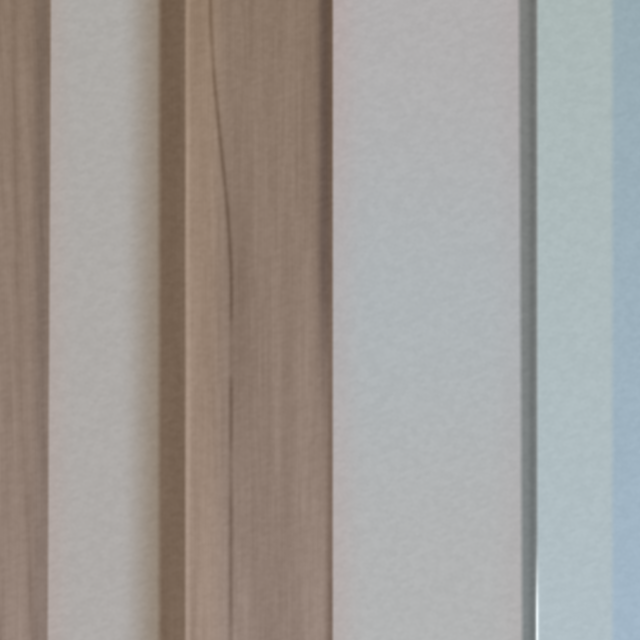
Write a Shadertoy shader that draws this texture.

```glsl
// Upright wooden slats in front of pale matte panels, with a dark seam at right.
// Vertical bands are layered left to right with soft edges; stretched value
// noise gives the wood grain and fine noise gives the plaster its speckle.

#define SLAT_A_END 0.077
#define SIDE_START 0.249
#define FRONT_START 0.289
#define FRONT_END 0.520
#define SEAM_START 0.811
#define SEAM_END 0.840
#define BLUE_START 0.957
#define EDGE_SOFT 0.0035
#define GRAIN_GAIN 0.055
#define SPECKLE_GAIN 0.022

float hash(vec2 p) {
    vec3 q = fract(vec3(p.xyx) * 0.1031);
    q += dot(q, q.yzx + 33.33);
    return fract((q.x + q.y) * q.z);
}

float noise(vec2 p) {
    vec2 i = floor(p), f = fract(p);
    f = f * f * (3.0 - 2.0 * f);
    return mix(mix(hash(i), hash(i + vec2(1, 0)), f.x),
               mix(hash(i + vec2(0, 1)), hash(i + vec2(1, 1)), f.x), f.y);
}

float fbm(vec2 p) {
    float sum = 0.0, amp = 0.5;
    for (int i = 0; i < 4; i++) {
        sum += amp * noise(p);
        p = p * 2.03 + 17.3;
        amp *= 0.5;
    }
    return sum / 0.9375;
}

float rise(float x, float edge, float soft) {
    return smoothstep(edge - soft, edge + soft, x);
}

float streak(float x, float center, float width) {
    float d = (x - center) / width;
    return exp(-d * d);
}

vec3 wood(vec2 p) {
    vec3 col = mix(vec3(0.575, 0.505, 0.465), vec3(0.535, 0.460, 0.400), p.y);
    float grain = fbm(vec2(p.x * 60.0, p.y * 2.5)) - 0.5;
    float fibre = noise(vec2(p.x * 190.0, p.y * 14.0)) - 0.5;
    return col + GRAIN_GAIN * (1.3 * grain + 0.35 * fibre);
}

vec3 leftSlat(vec2 p) {
    vec3 col = wood(p + vec2(0.035 * p.y * p.y, 0.0));
    float upper = smoothstep(0.1, 0.6, p.y);
    col -= vec3(0.07, 0.06, 0.05) * streak(p.x, 0.066, 0.013) * mix(0.7, 1.0, upper);
    // A curved grain line leans outward towards the base.
    float curve = 0.022 + 0.03 * (1.0 - p.y) * (1.0 - p.y);
    return col - 0.03 * streak(p.x, curve, 0.006);
}

vec3 frontSlat(vec2 p) {
    vec3 col = wood(p);
    col += vec3(0.040, 0.032, 0.020) * (1.0 - rise(p.x, 0.340, 0.018));
    // Broken dark grain lines.
    float broken = smoothstep(0.3, 0.65, noise(vec2(3.0, p.y * 11.0)));
    float knot = streak(p.y, 0.53, 0.16);
    float lineX = 0.361 - 0.032 * smoothstep(0.55, 1.0, p.y);
    col -= 0.095 * streak(p.x, lineX, 0.004) * mix(0.35, 1.0, broken);
    col -= 0.035 * streak(p.x, 0.375, 0.015) * knot;
    // Shaded right margin, deepest above the middle.
    float upper = smoothstep(0.25, 0.65, p.y);
    col -= vec3(0.13, 0.12, 0.10) * streak(p.x, 0.506, 0.009) * upper;
    col -= 0.085 * streak(p.x, 0.517, 0.007);
    // Pale bevel along the left corner.
    return col + 0.045 * streak(p.x, 0.294, 0.004);
}

vec3 leftPanel(vec2 p) {
    vec3 col = mix(vec3(0.685, 0.670, 0.660), vec3(0.675, 0.665, 0.650), p.y);
    col += vec3(0.01, -0.015, -0.02) * streak(p.x, 0.080, 0.022);
    float shade = smoothstep(0.185, 0.255, p.x);
    return mix(col, vec3(0.555, 0.495, 0.430), shade * 0.88);
}

vec3 middlePanel(vec2 p) {
    vec3 col = mix(vec3(0.700, 0.705, 0.705), vec3(0.695, 0.685, 0.685), p.y);
    col += vec3(-0.012, 0.014, 0.024) * streak(p.y, 0.52, 0.27);
    col += vec3(0.012, -0.025, -0.032) * streak(p.x, 0.522, 0.030);
    return col + vec3(0.0, -0.012, -0.012) * smoothstep(0.76, 0.81, p.x);
}

void mainImage(out vec4 fragColor, in vec2 fragCoord) {
    vec2 p = fragCoord / iResolution.xy;
    float slatEnd = SLAT_A_END + 0.005 * (p.y - 0.5);
    float seamStart = SEAM_START + 0.005 * (1.0 - p.y);

    // Slats and panels.
    vec3 col = mix(leftSlat(p), leftPanel(p), rise(p.x, slatEnd, EDGE_SOFT));
    vec3 side = mix(vec3(0.470, 0.395, 0.335), vec3(0.445, 0.370, 0.305), p.y);
    side += 0.035 * (fbm(vec2(p.x * 70.0, p.y * 4.0)) - 0.5);
    col = mix(col, side, rise(p.x, SIDE_START, 0.006));
    col = mix(col, frontSlat(p), rise(p.x, FRONT_START, EDGE_SOFT));
    col = mix(col, middlePanel(p), rise(p.x, FRONT_END, EDGE_SOFT));

    // Seam with a darker core, then the cool panels beyond it.
    vec3 seam = mix(vec3(0.495, 0.520, 0.525), vec3(0.490, 0.495, 0.485), p.y);
    seam -= 0.06 * streak(p.x, 0.832, 0.006);
    col = mix(col, seam, rise(p.x, seamStart, 0.005));
    vec3 cool = mix(vec3(0.695, 0.750, 0.775), vec3(0.670, 0.720, 0.715), p.y);
    col = mix(col, cool, rise(p.x, SEAM_END, EDGE_SOFT));
    vec3 blue = mix(vec3(0.640, 0.720, 0.785), vec3(0.595, 0.670, 0.700), p.y);
    col = mix(col, blue, rise(p.x, BLUE_START, 0.006));

    // Bright lip of the seam, strongest at the base.
    float lip = 0.05 + 0.30 * (1.0 - smoothstep(0.03, 0.17, p.y));
    col += lip * streak(p.x, SEAM_END - 0.001, 0.0028);

    // Slanted plaster speckle over everything.
    vec2 q = vec2(p.x + 0.5 * p.y, p.y - 0.4 * p.x);
    float speckle = noise(q * vec2(95.0, 150.0)) + 0.5 * noise(q * 230.0) - 0.75;
    col += SPECKLE_GAIN * speckle;
    fragColor = vec4(clamp(col, 0.0, 1.0), 1.0);
}
```
